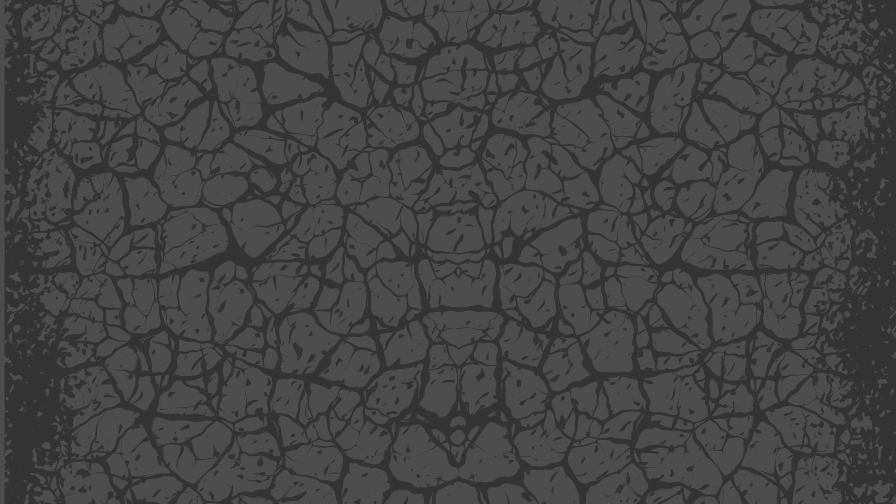
Write a Shadertoy shader that draws this texture.

```glsl
#define LIGHT vec3(0.302)
#define DARK vec3(0.203)
#define MAIN_CELLS 9.5
#define FINE_CELLS 14.5
#define MAIN_WIDTH 0.0042
#define FINE_WIDTH 0.0026
#define ROUNDING 30.0
#define SPECK_LEVEL 0.47
#define EDGE_REACH 0.25
#define MIRROR_AXIS 0.512
#define BORDER 0.009

vec2 hash2(vec2 p) {
    vec3 q = fract(p.xyx * vec3(0.1031, 0.1030, 0.0973));
    q += dot(q, q.yzx + 33.33);
    return fract((q.xx + q.yz) * q.zy);
}

float gradientDot(vec2 cell, vec2 offset) {
    float angle = 6.2832 * hash2(cell).x;
    return dot(vec2(cos(angle), sin(angle)), offset);
}

float gradientNoise(vec2 p) {
    vec2 i = floor(p), f = fract(p);
    vec2 u = f * f * f * (f * (f * 6.0 - 15.0) + 10.0);
    vec2 e = vec2(1.0, 0.0);
    float low = mix(gradientDot(i, f), gradientDot(i + e, f - e), u.x);
    float high = mix(gradientDot(i + e.yx, f - e.yx), gradientDot(i + 1.0, f - 1.0), u.x);
    return 1.4 * mix(low, high, u.y);
}

vec2 noise2(vec2 p) {
    return vec2(gradientNoise(p), gradientNoise(p + 47.3));
}

// Distance to the Voronoi borders, blended so that junctions widen
float crackDistance(vec2 p) {
    vec2 base = floor(p), f = fract(p);
    vec2 nearCell = vec2(0.0), nearest = vec2(0.0);
    float best = 9.0;
    for (int y = -1; y <= 1; y++)
    for (int x = -1; x <= 1; x++) {
        vec2 cell = vec2(x, y);
        vec2 r = cell + 0.08 + 0.84 * hash2(base + cell) - f;
        if (dot(r, r) < best) {
            best = dot(r, r);
            nearest = r;
            nearCell = cell;
        }
    }
    float sum = 0.0;
    for (int y = -2; y <= 2; y++)
    for (int x = -2; x <= 2; x++) {
        if (x == 0 && y == 0) continue;
        vec2 cell = nearCell + vec2(x, y);
        vec2 r = cell + 0.08 + 0.84 * hash2(base + cell) - f;
        sum += exp(-ROUNDING * dot(0.5 * (nearest + r), normalize(r - nearest)));
    }
    return -log(sum) / ROUNDING;
}

// Coverage of the region where value is positive
float cover(float value, float blur) {
    return smoothstep(-blur, blur, value);
}

void mainImage(out vec4 fragColor, in vec2 fragCoord) {
    float px = 1.0 / iResolution.y;
    float aspect = iResolution.x * px;
    vec2 uv = fragCoord * px;
    vec2 p = vec2(abs(uv.x - MIRROR_AXIS * aspect), uv.y) + 3.0;
    p += 0.03 * noise2(uv * 4.0 + 2.0);

    // Cracks: a broad net and a finer one that breaks off
    vec2 q = p + 0.018 * noise2(p * 9.0) + 0.0055 * noise2(p * 42.0);
    float mainHalf = MAIN_WIDTH * (1.0 + 1.1 * gradientNoise(p * 9.0));
    float fineHalf = FINE_WIDTH * (0.5 + 2.2 * gradientNoise(p * 9.0 + 19.0));
    float mainGap = crackDistance(q * MAIN_CELLS) / MAIN_CELLS - mainHalf;
    float fineGap = crackDistance(q * FINE_CELLS + 31.0) / FINE_CELLS - fineHalf;
    float ink = max(cover(-mainGap, 0.7 * px), cover(-fineGap, 0.7 * px));

    // Specks: short bent flecks inside the plates
    vec2 bent = uv + 0.02 * noise2(uv * 17.0 + 5.0);
    vec2 slanted = vec2(bent.x + bent.y, bent.y - bent.x) * vec2(33.0, 58.0);
    float speck = gradientNoise(slanted) - SPECK_LEVEL
        + 0.18 * gradientNoise(uv * 6.0 + 11.0);
    ink = max(ink, cover(speck, 50.0 * px));

    // Grunge: worn patches gathering at the left and right sides
    float sideDistance = min(uv.x, aspect - uv.x);
    float wear = smoothstep(EDGE_REACH, 0.0, sideDistance);
    float grain = gradientNoise(bent * vec2(70.0, 48.0)) + 0.6 * gradientNoise(uv * 110.0);
    float patches = gradientNoise(uv * vec2(6.0, 4.5) + 8.0);
    float grunge = 0.8 * grain + wear * (0.72 + 1.0 * patches) - 0.58;
    ink = max(ink, cover(grunge, 50.0 * px) * smoothstep(0.0, 0.15, wear));

    // Plain strip along the left side
    ink *= cover(uv.x - BORDER, px);
    fragColor = vec4(mix(LIGHT, DARK, ink), 1.0);
}
```
